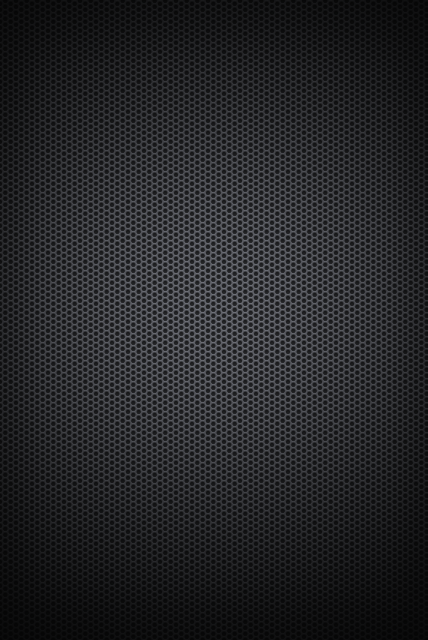
Give the GLSL for this pattern, as a Shadertoy shader.

```glsl
// Dark perforated metal sheet: staggered round holes under a soft central light.

// Offset from the nearest hole centre; rows are one unit apart, alternate columns shift by half.
vec2 nearestHole(vec2 p) {
    vec2 tile = vec2(16.0 / 9.0, 1.0);
    vec2 a = mod(p, tile) - 0.5 * tile;
    vec2 b = mod(p + 0.5 * tile, tile) - 0.5 * tile;
    return dot(a, a) < dot(b, b) ? a : b;
}

// Elliptical pool of light, a little above the middle, fading towards the corners.
float spotlight(vec2 uv) {
    vec2 d = uv - vec2(0.5, 0.53);
    float glow = exp(-2.5 * d.x * d.x - 6.2 * d.y * d.y);
    vec2 edge = smoothstep(0.0, 0.12, min(uv, 1.0 - uv));
    return glow * mix(0.8, 1.0, edge.x * edge.y);
}

void mainImage(out vec4 fragColor, in vec2 fragCoord) {
    vec2 uv = fragCoord / iResolution.xy;
    float rows = 106.667;
    float pixel = rows / iResolution.y;
    vec2 offset = nearestHole(fragCoord / iResolution.y * rows);
    float dist = length(offset) - 0.36;
    float facing = offset.y / max(length(offset), 0.001);

    // Plate, with a bright lower lip and a shaded upper lip around each hole
    float lip = 1.0 - smoothstep(0.0, 0.12 + 0.5 * pixel, abs(dist - 0.03));
    float plate = 0.37 - 0.10 * lip * facing;

    // Recess, darkest under its upper edge
    float recess = 0.125 - 0.11 * offset.y;

    float inside = 1.0 - smoothstep(-0.6 * pixel, 0.6 * pixel, dist);
    float shade = mix(plate, recess, inside) * spotlight(uv);

    // Cool steel tint over a near-black floor
    vec3 color = vec3(0.012) + shade * vec3(0.97, 0.99, 1.06);
    fragColor = vec4(color, 1.0);
}
```
